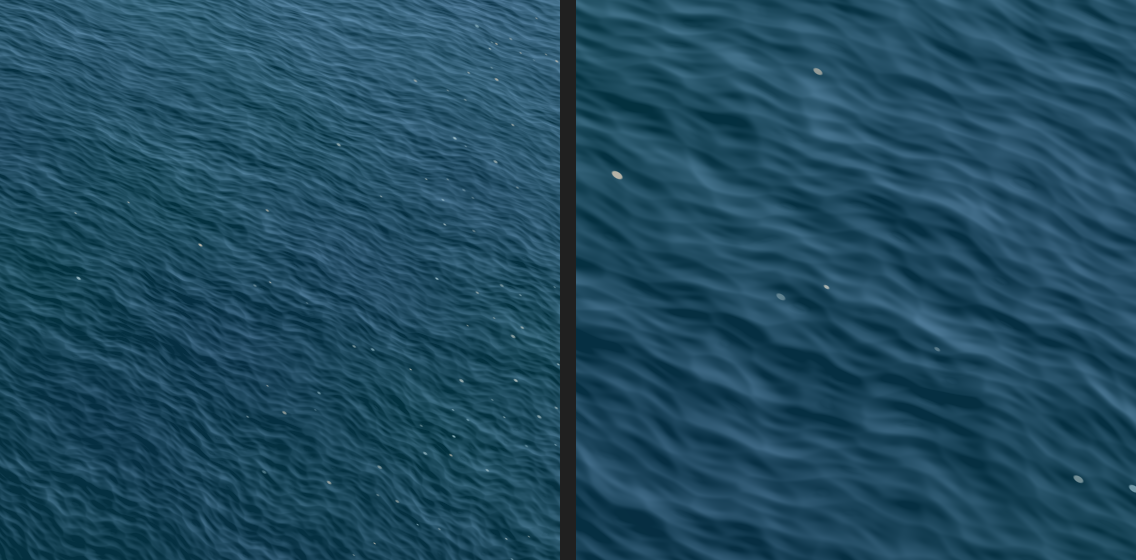
Left: the whole. Right: its middle third, enlarged.
A Shadertoy shader for this texture:

```glsl
// Open sea from above: slanting wind ripples, brighter far water and scattered sun glints.

vec2 hash2(vec2 p) {
    vec3 q = fract(p.xyx * vec3(0.1031, 0.1030, 0.0973));
    q += dot(q, q.yzx + 33.33);
    return fract((q.xx + q.yz) * q.zy);
}

// Distance to the nearest scattered point, slightly rounded at the cell borders
float cellular(vec2 p) {
    vec2 id = floor(p), f = fract(p);
    float sum = 0.0;
    for (int j = -1; j <= 1; j++)
    for (int i = -1; i <= 1; i++) {
        vec2 g = vec2(i, j);
        vec2 d = g + hash2(id + g) - f;
        sum += exp(-14.0 * dot(d, d));
    }
    return sqrt(max(-log(sum + 1e-7) / 14.0, 0.0) + 0.01);
}

// Wave light: one face of each crest shines, the other is in shade
float waveLight(vec2 p) {
    float h = cellular(p);
    return h - cellular(p + vec2(0.08, 0.28)) + 0.3 * (h - 0.45);
}

// Slow drifting patches from layered sines, about -1 to 1
float patches(vec2 p) {
    return 0.5 * sin(p.x + 1.7 * sin(p.y * 0.7))
         + 0.3 * sin(p.y * 1.9 - p.x * 0.8 + 1.3)
         + 0.2 * sin(p.x * 2.7 + p.y * 3.1 + 4.0);
}

// Sparse glints, denser in clusters to the right; x is strength, y is tint
vec2 glints(vec2 uv, float pixel) {
    vec2 id = floor(uv * 64.0), result = vec2(0.0);
    for (int j = -1; j <= 1; j++)
    for (int i = -1; i <= 1; i++) {
        vec2 cell = id + vec2(i, j);
        vec2 spot = hash2(cell + 71.0), kind = hash2(cell + 193.0);
        vec2 centre = (cell + spot) / 64.0;
        float cluster = smoothstep(-0.1, 0.7, patches(centre * vec2(9.0, 15.0)));
        float chance = 0.004 + smoothstep(0.45, 1.0, centre.x) * (0.015 + 0.13 * cluster);
        vec2 d = uv - centre;
        d.y += 0.4 * d.x;
        float radius = mix(0.0012, 0.0030, kind.y * kind.y);
        float dist = length(d * vec2(0.8, 1.2));
        float spark = (1.0 - smoothstep(radius - pixel, radius + pixel, dist))
                    * step(kind.x, chance) * mix(0.35, 0.85, spot.x);
        if (spark > result.x) result = vec2(spark, spot.y);
    }
    return result;
}

void mainImage(out vec4 fragColor, in vec2 fragCoord) {
    vec2 uv = fragCoord / iResolution.xy;
    float pixel = 1.0 / iResolution.y;

    // Crest coordinates: x runs along the crests, y across them, tighter far away
    float squeeze = 0.75 + 0.86 * uv.y;
    vec2 sea = vec2(uv.x - 0.45 * uv.y, 0.46 * uv.x + 0.75 * uv.y + 0.43 * uv.y * uv.y);
    sea.y += 0.008 * sin(sea.x * 13.0 + sea.y * 9.0)
           + 0.004 * sin(sea.x * 34.0 - sea.y * 23.0)
           + 0.0015 * sin(sea.x * 91.0 + sea.y * 57.0);

    // Ripples from long swell to fine chop, faded before they fall below a pixel
    float ripple = 0.0, freq = 13.0, weight = 0.24;
    for (int k = 0; k < 4; k++) {
        float fade = 1.0 - smoothstep(0.22, 0.6, freq * squeeze * pixel);
        vec2 p = sea * freq * vec2(0.27 + 0.03 * float(k), 1.0);
        ripple += weight * fade * waveLight(p + 17.3 * float(k));
        freq *= 1.95;
        weight = min(weight * 1.5, 0.58);
    }
    ripple *= 0.95 + 0.2 * patches(sea * vec2(9.0, 22.0));

    // Broad light: dark near left corner, pale far right corner
    float tone = 0.05 + 0.46 * uv.y * uv.y + 0.21 * uv.x;
    tone += 0.06 * patches(sea * vec2(5.0, 17.0) + 2.0);
    tone += ripple + 0.35 * ripple * abs(ripple);
    tone = clamp(tone, -0.12, 1.2);

    vec3 deepWater = vec3(0.05, 0.22, 0.29);
    vec3 skySheen = vec3(0.31, 0.49, 0.60);
    vec3 color = mix(deepWater, skySheen, tone);
    color += vec3(-0.008, 0.006, -0.008) * patches(uv * 6.0 + 1.0);

    vec2 glint = glints(uv, pixel);
    vec3 glintColor = mix(vec3(0.62, 0.78, 0.84), vec3(0.86, 0.80, 0.72), glint.y);
    color = mix(color, glintColor, glint.x);

    fragColor = vec4(color, 1.0);
}
```
